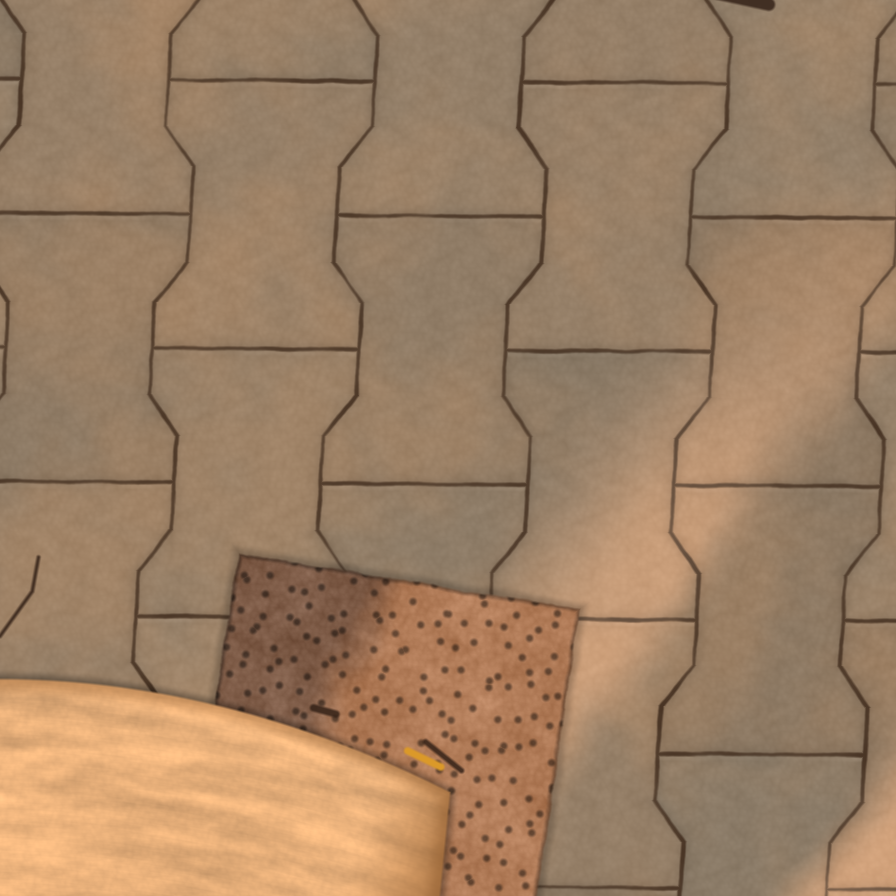
A three.js fragment shader for this texture:

```glsl
// Interlocking dumbbell pavers in streaked sunlight, with a rusty plate and a log end.
varying vec2 vUv;

const float PITCH = 0.1973;      // column spacing
const float PERIOD = 0.2995;     // paver length
const vec2 ANCHOR = vec2(0.3086, 0.088);
const float BULGE = 0.0169;      // sideways swing of a joint

const vec3 STONE = vec3(0.62, 0.51, 0.40);
const vec3 COOL_STONE = vec3(0.56, 0.485, 0.40);
const vec3 SUNLIT = vec3(0.86, 0.66, 0.50);
const vec3 JOINT = vec3(0.27, 0.19, 0.13);
const vec3 RUST = vec3(0.69, 0.48, 0.34);
const vec3 RUST_SHADE = vec3(0.48, 0.345, 0.265);
const vec3 WOOD = vec3(0.91, 0.69, 0.48);
const vec3 BARK = vec3(0.56, 0.36, 0.18);
const vec3 TWIG = vec3(0.20, 0.13, 0.09);
const vec3 LEAF = vec3(0.86, 0.60, 0.16);

vec2 hash2(vec2 p) {
  return fract(sin(vec2(dot(p, vec2(127.1, 311.7)), dot(p, vec2(269.5, 183.3)))) * 4375.85);
}

// Distance to the nearest scattered point
float cellular(vec2 p) {
  vec2 cell = floor(p);
  float nearest = 2.0;
  for (int j = -1; j <= 1; j++)
    for (int i = -1; i <= 1; i++) {
      vec2 c = cell + vec2(float(i), float(j));
      nearest = min(nearest, length(c + hash2(c) - p));
    }
  return nearest;
}

// Layered, rotated sines, about -1 to 1
float waves(vec2 p) {
  float sum = 0.0, gain = 0.5;
  for (int i = 0; i < 5; i++) {
    sum += gain * sin(p.x + 1.7 * sin(p.y)) * cos(p.y * 0.8 + float(i));
    p = mat2(1.2, 1.4, -1.4, 1.2) * p + 2.3;
    gain *= 0.6;
  }
  return sum;
}

float fill(float d, float soft) { return 1.0 - smoothstep(-soft, soft, d); }

// Signed distance to the line a-b
float edge(vec2 p, vec2 a, vec2 b) {
  vec2 t = normalize(b - a);
  return dot(p - a, vec2(t.y, -t.x));
}

float stroke(vec2 p, vec2 a, vec2 b, float radius) {
  vec2 pa = p - a, ba = b - a;
  return fill(length(pa - ba * clamp(dot(pa, ba) / dot(ba, ba), 0.0, 1.0)) - radius, 0.002);
}

vec3 paving(vec2 p, float grain, float sun) {
  vec2 q = p + vec2(0.06 * p.y, -0.006 * p.x) - ANCHOR;
  q += 0.0013 * vec2(waves(p * 45.0), waves(p.yx * 38.0 + 4.0));

  // Stepped joint between neighbouring columns
  float along = abs(fract(q.y / PERIOD + 0.5) - 0.5) * PERIOD;
  float bend = clamp((along - 0.051) / 0.046, 0.0, 1.0);
  float border = floor(q.x / PITCH);
  float swing = BULGE * (1.0 - 2.0 * bend) * (1.0 - 2.0 * mod(border, 2.0));
  float side = q.x - (border + 0.5) * PITCH - swing;
  float slant = bend > 0.0 && bend < 1.0 ? 0.81 : 1.0;

  // Cross joint, shifted half a paver in odd columns
  float column = border + step(0.0, side);
  float row = q.y / PERIOD + 0.5 * mod(column, 2.0);
  float cross = (fract(row + 0.5) - 0.5) * PERIOD;

  vec2 tint = hash2(vec2(column, floor(row)) + 7.0) - 0.5;
  float cool = smoothstep(-0.4, 0.6, waves(p * 7.0 + 1.0) + 0.25 - p.y * 0.3);
  vec3 color = mix(STONE, COOL_STONE, cool) * (1.0 + 0.07 * tint.x);
  color += vec3(0.025, 0.0, -0.015) * tint.y;
  color = mix(color, SUNLIT, sun) + 0.035 * grain;

  // Worn joints with a pale lower lip
  float wear = 0.5 + 0.5 * waves(p * 23.0 + 5.0);
  float width = mix(0.0012, 0.0029, wear);
  float jointDist = min(abs(side) * slant, abs(cross));
  float lip = smoothstep(0.002, 0.004, cross) * (1.0 - smoothstep(0.004, 0.009, cross));
  color += 0.07 * lip * wear;
  color *= 1.0 - 0.13 * exp(-jointDist * 170.0);
  float line = fill(jointDist - width, 0.0016) * mix(0.55, 1.0, wear);
  return mix(color, JOINT + 0.12 * sun, line);
}

void main() {
  vec2 p = vec2(vUv.x, 1.0 - vUv.y); // y runs down from the top edge
  float grain = 0.6 * waves(p * 110.0) + 0.7 * (0.5 - cellular(p * 130.0));

  // Slanting sunlight
  float ray = dot(p, vec2(0.817, 0.577)) + 0.02 * waves(p * 9.0);
  float streak = smoothstep(0.78, 0.95, ray) * (1.0 - smoothstep(0.97, 1.05, ray));
  float sun = streak * smoothstep(0.1, 0.65, p.y) * 0.75;
  sun = max(sun, 0.85 * smoothstep(1.27, 1.34, ray));
  vec3 color = paving(p, grain, sun);

  // Rusty plate
  vec2 corner = vec2(0.267, 0.618), tip = vec2(0.647, 0.680);
  float plate = max(edge(p, corner, tip), edge(p, tip, vec2(0.599, 1.0)));
  plate = max(plate, edge(p, vec2(0.242, 0.77), corner)) + 0.002 * waves(p * 60.0);
  float lit = smoothstep(0.66, 0.72, p.x + 0.4 * p.y + 0.02 * waves(p * 20.0));
  vec3 rust = mix(RUST_SHADE, RUST, lit) + 0.07 * grain + 0.05 * waves(p * 30.0);
  rust *= 1.0 - 0.45 * fill(cellular(p * 42.0) - 0.16, 0.1);
  rust *= 1.0 - 0.35 * fill(abs(plate) - 0.003, 0.003);
  color = mix(color * (1.0 - 0.2 * fill(plate - 0.006, 0.006)), rust, fill(plate, 0.002));

  // Log end with lengthwise fibres
  float log = max(0.758 + 0.5 * p.x * p.x - p.y, p.x - 0.503 + 0.1 * (p.y - 0.88));
  float fibre = waves(vec2(p.x * 14.0, (p.y - 0.35 * p.x * p.x) * 75.0));
  vec3 wood = WOOD * (1.0 + 0.13 * fibre + 0.06 * grain);
  wood = mix(wood, BARK, 0.75 * smoothstep(0.40, 0.56, p.x + 0.4 * (p.y - 0.9)));
  wood = mix(wood, BARK, 0.4 * smoothstep(-0.022, 0.0, log));
  color = mix(color * (1.0 - 0.4 * fill(log - 0.004, 0.008)), wood, fill(log, 0.002));

  // Twigs and leaf scrap
  color = mix(color, LEAF, stroke(p, vec2(0.455, 0.838), vec2(0.492, 0.856), 0.004));
  float twigs = stroke(p, vec2(0.77, -0.014), vec2(0.858, 0.005), 0.007);
  twigs = max(twigs, stroke(p, vec2(0.043, 0.622), vec2(0.036, 0.66), 0.002));
  twigs = max(twigs, stroke(p, vec2(0.036, 0.66), vec2(0.0, 0.71), 0.002));
  twigs = max(twigs, stroke(p, vec2(0.475, 0.828), vec2(0.515, 0.86), 0.003));
  twigs = max(twigs, stroke(p, vec2(0.35, 0.79), vec2(0.375, 0.797), 0.004));
  gl_FragColor = vec4(mix(color, TWIG, 0.85 * twigs), 1.0);
}
```
